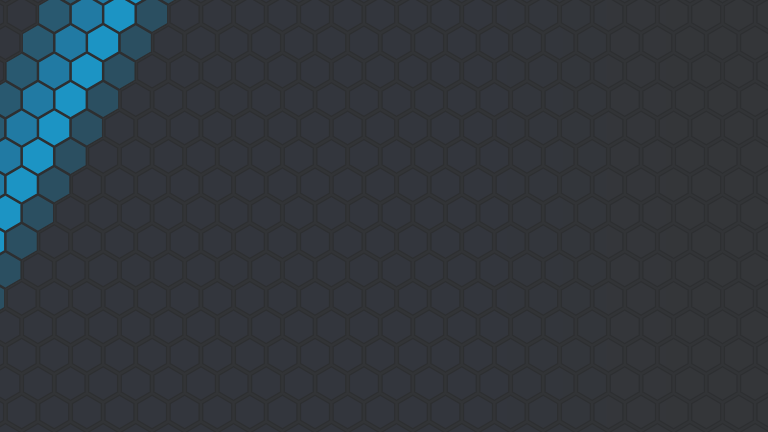
This background is drawn by a Shadertoy shader. Its source:

```glsl
const float CELL = 0.07546;                  // column spacing, in canvas heights
const float ROW_STRETCH = 1.006;             // slight vertical stretch of the lattice
const vec2 ANCHOR = vec2(0.2765, 0.9667);    // centre of the topmost bright cell
const float RIM_OUTER = 0.464;               // apothems, in cell widths
const float RIM_INNER = 0.424;
const float LIT_EDGE = 0.461;

const vec3 SLATE = vec3(0.200, 0.210, 0.238);
const vec3 SLATE_GREY = vec3(0.203, 0.210, 0.225);
const vec3 GAP = vec3(0.198, 0.204, 0.214);
const vec3 RIM = vec3(0.176, 0.183, 0.192);
const vec3 BLUE_DIM = vec3(0.160, 0.350, 0.440);
const vec3 BLUE_MID = vec3(0.130, 0.480, 0.640);
const vec3 BLUE_BRIGHT = vec3(0.110, 0.580, 0.770);
const vec3 BLUE_DEEP = vec3(0.170, 0.310, 0.380);

// Offset from the nearest centre of a pointy-topped hexagon lattice
vec2 hexLocal(vec2 g) {
    vec2 period = vec2(1.0, sqrt(3.0));
    vec2 a = g - period * floor(g / period + 0.5);
    vec2 h = g - 0.5 * period;
    vec2 b = h - period * floor(h / period + 0.5);
    return dot(a, a) < dot(b, b) ? a : b;
}

float hexApothem(vec2 q) {
    q = abs(q);
    return max(q.x, dot(q, vec2(0.5, 0.8660)));
}

float inside(float d, float edge, float aa) {
    return 1.0 - smoothstep(edge - aa, edge + aa, d);
}

vec3 bandColour(float band) {
    if (band < -1.5) return BLUE_DIM;
    if (band < -0.5) return BLUE_MID;
    if (band < 0.5) return BLUE_BRIGHT;
    return BLUE_DEEP;
}

void mainImage(out vec4 fragColor, in vec2 fragCoord) {
    vec2 p = fragCoord / iResolution.y;
    vec2 g = (p - ANCHOR) / (CELL * vec2(1.0, ROW_STRETCH));
    float aa = 0.6 / (iResolution.y * CELL);

    vec2 local = hexLocal(g);
    vec2 centre = g - local;
    float d = hexApothem(local);

    // Diagonal band index: constant along the lattice direction up and right
    float band = floor(centre.x - centre.y / sqrt(3.0) + 0.5);
    bool lit = band > -2.5 && band < 1.5;

    // Plain cells: flat fill, dark rim, paler gap
    float greyness = smoothstep(1.1, 1.6, p.x);
    vec3 fill = mix(SLATE, SLATE_GREY, greyness);
    vec3 plain = mix(GAP, RIM, inside(d, RIM_OUTER, aa));
    plain = mix(plain, fill, inside(d, RIM_INNER, aa));

    // Lit cells: solid blue with a dark gap
    vec3 glowing = mix(RIM, bandColour(band), inside(d, LIT_EDGE, aa));

    fragColor = vec4(lit ? glowing : plain, 1.0);
}
```
